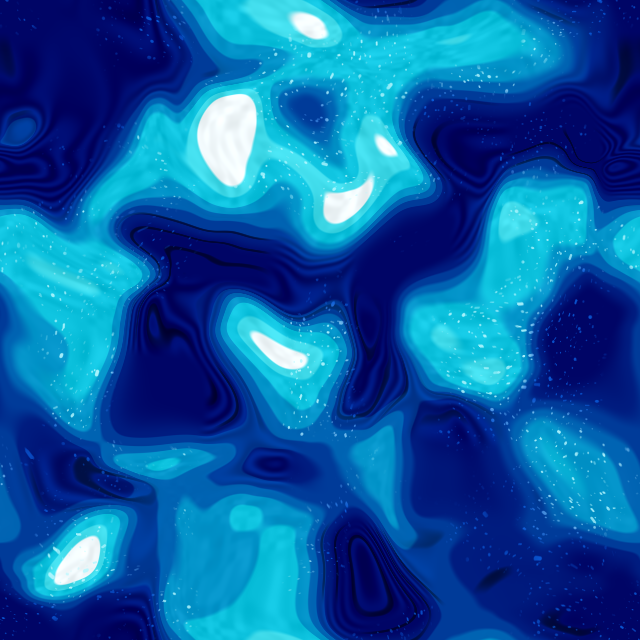
This texture is drawn by a WebGL 2 fragment shader. Its source:

```glsl
#version 300 es
precision highp float;
// Glowing liquid in blue and cyan: a warped, tiling noise height is cut into
// crisp terraces, each with its own colour, up to white cores.
// Faint flow lines, dark seams and clustered bright specks lie on top.

uniform vec2 u_resolution;
out vec4 fragColor;

float hash(vec3 p) {
  p = fract(p * vec3(0.1031, 0.1030, 0.0973));
  p += dot(p, p.yzx + 33.33);
  return fract((p.x + p.y) * p.z);
}

// Signed lattice value; the right half mirrors the sign of the left half,
// which keeps the average at zero. The lattice wraps after n cells.
float latticeValue(vec2 cell, float n, float seed) {
  cell = mod(cell, n);
  float side = cell.x < n * 0.5 ? 1.0 : -1.0;
  cell.x = mod(cell.x, n * 0.5);
  return side * (hash(vec3(cell, seed) + 7.0) - 0.5);
}

// Smooth tiling noise from -0.5 to 0.5 with n cells across the canvas.
float noise(vec2 p, float n, float seed) {
  vec2 cell = floor(p * n), f = fract(p * n);
  vec2 s = f * f * f * (f * (f * 6.0 - 15.0) + 10.0);
  float low = mix(latticeValue(cell, n, seed),
                  latticeValue(cell + vec2(1, 0), n, seed), s.x);
  float high = mix(latticeValue(cell + vec2(0, 1), n, seed),
                   latticeValue(cell + vec2(1, 1), n, seed), s.x);
  return mix(low, high, s.y);
}

vec2 warp(vec2 p, float n, float seed) {
  return vec2(noise(p, n, seed), noise(p, n, seed + 1.0));
}

mat2 rotation(float a) {
  return mat2(cos(a), -sin(a), sin(a), cos(a));
}

// Small dots and a few short scratches, at most one per grid cell.
float specks(vec2 p, float n, float angle, float seed) {
  p = rotation(seed) * p;
  vec2 cell = floor(p * n);
  float pick = hash(vec3(cell, seed));
  float size = hash(vec3(cell, seed + 1.0));
  vec2 jitter = vec2(hash(vec3(cell, seed + 2.0)), hash(vec3(cell, seed + 3.0)));
  vec2 d = fract(p * n) - mix(vec2(0.22), vec2(0.78), jitter);
  d = rotation(angle - seed) * d;
  float reach = 0.18 * pow(jitter.x, 6.0);
  d.x -= clamp(d.x, -reach, reach);
  float blur = 0.8 * n / u_resolution.y;
  float radius = mix(0.06, 0.13, size * size);
  float shape = 1.0 - smoothstep(radius - blur, radius + blur, length(d));
  return step(0.6, pick) * mix(0.25, 1.0, size) * shape;
}

vec3 terraces(float height, float softness) {
  const vec3 colours[6] = vec3[6](
    vec3(0.00, 0.23, 0.60), vec3(0.00, 0.39, 0.70), vec3(0.01, 0.58, 0.79),
    vec3(0.05, 0.76, 0.87), vec3(0.25, 0.86, 0.92), vec3(0.95, 0.98, 0.99));
  const float edges[6] = float[6](-0.30, 0.18, 0.57, 1.02, 1.66, 2.12);
  vec3 colour = mix(vec3(0.0, 0.02, 0.40), vec3(0.0, 0.11, 0.50),
                    smoothstep(-1.3, -0.4, height));
  for (int i = 0; i < 6; i++) {
    float w = i > 3 ? 0.06 : softness;
    colour = mix(colour, colours[i], smoothstep(edges[i] - w, edges[i] + w, height));
  }
  return colour;
}

void main() {
  vec2 uv = gl_FragCoord.xy / u_resolution.y;

  // Warped height with a spread close to one
  vec2 p = uv + 0.12 * warp(uv, 6.0, 11.0);
  p += 0.04 * warp(p, 12.0, 21.0);
  float height = (noise(p + 0.07, 6.0, 3.0) + 0.75 * noise(p, 10.0, 5.0)) / 0.265;
  height += 0.3 * noise(p, 20.0, 8.0);

  float softness = mix(0.04, 0.18, smoothstep(-0.1, 0.35, noise(uv, 8.0, 31.0)));
  vec3 colour = terraces(height, softness);

  // Sparse flow lines and dark seams in the deep parts
  float depth = 1.0 - smoothstep(-0.5, 0.5, height);
  float patches = smoothstep(-0.02, 0.25, noise(uv, 8.0, 41.0));
  float flow = height + 2.5 * noise(p, 4.0, 45.0);
  float wave = sin(13.0 * flow + 3.0 * noise(p, 10.0, 47.0));
  colour += depth * patches * wave * vec3(0.0, 0.045, 0.085);
  float seam = smoothstep(0.75, 1.0, sin(7.0 * flow + 1.0));
  colour *= 1.0 - 0.5 * seam * depth * smoothstep(0.12, 0.34, noise(uv, 8.0, 51.0));

  // Milky mottling in the bright parts
  float mottling = noise(p, 44.0, 61.0) + noise(p, 90.0, 63.0);
  colour += 0.07 * mottling * smoothstep(0.2, 1.2, height);

  // Clustered specks, blue in the depths and white on the glow
  float cluster = smoothstep(-0.04, 0.22, noise(uv, 8.0, 71.0) + 0.5 * noise(uv, 24.0, 73.0));
  float angle = 0.6 + 4.0 * noise(uv, 4.0, 75.0);
  vec2 scatter = uv + 0.03 * warp(uv, 12.0, 77.0);
  float glints = 0.0;
  for (int i = 0; i < 3; i++) {
    float layer = float(i);
    glints += specks(scatter, 44.0 + 22.0 * layer, angle, 80.0 + 5.3 * layer);
  }
  vec3 glintColour = mix(vec3(0.04, 0.36, 0.86), vec3(0.72, 0.97, 1.0),
                         smoothstep(-0.4, 0.7, height));
  colour = mix(colour, glintColour, min(glints, 1.0) * cluster * 0.9);

  fragColor = vec4(clamp(colour, 0.0, 1.0), 1.0);
}
```
